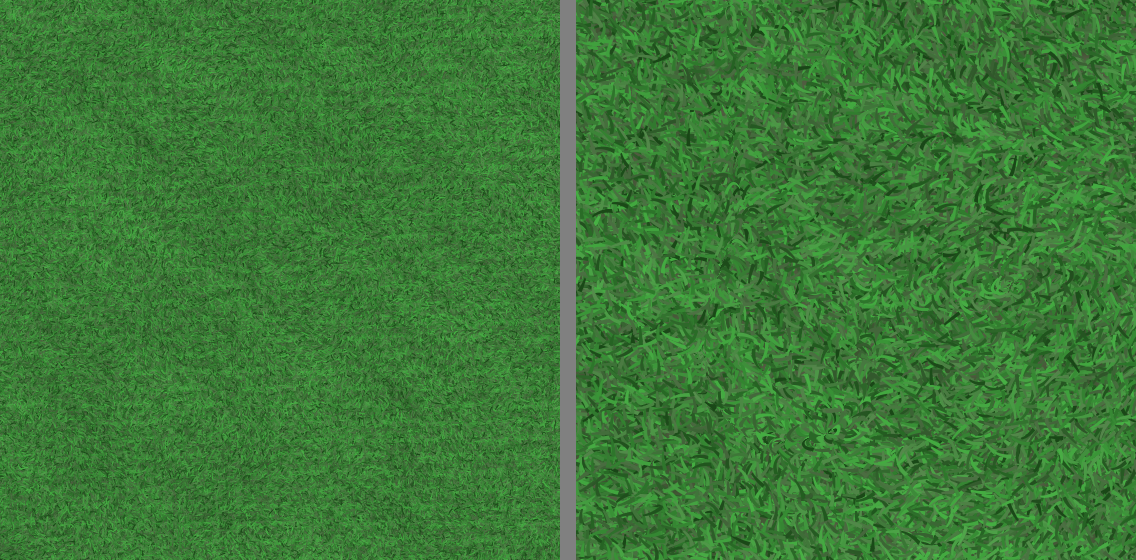
Left: the whole. Right: its middle third, enlarged.
A WebGL 1 fragment shader for this texture:

```glsl
precision highp float;
uniform vec2 u_resolution;

float hash(vec2 p) {
  return fract(sin(dot(p, vec2(127.1, 311.7))) * 43758.5453);
}

vec4 hash4(vec2 p) {
  return fract(sin(dot(p, vec2(127.1, 311.7)) + vec4(0.0, 1.7, 3.1, 4.9)) * 43758.5453);
}

float noise(vec2 p) {
  vec2 i = floor(p), f = fract(p);
  f = f * f * (3.0 - 2.0 * f);
  return mix(mix(hash(i), hash(i + vec2(1.0, 0.0)), f.x),
             mix(hash(i + vec2(0.0, 1.0)), hash(i + vec2(1.0, 1.0)), f.x), f.y);
}

// Fresh green from shadow to highlight, partly dried towards grey
vec3 bladeColor(float tone, float dryness) {
  vec3 fresh = mix(vec3(0.10, 0.28, 0.09), vec3(0.28, 0.71, 0.27), tone);
  return mix(fresh, vec3(0.36, 0.44, 0.31), 0.7 * dryness * dryness);
}

// Coverage of a bent, tapered blade centred on the origin
float blade(vec2 p, float angle, float halfLength, float bend, float pixel) {
  float c = cos(angle), s = sin(angle);
  float along = c * p.x + s * p.y;
  float across = c * p.y - s * p.x + bend * along * along;
  float width = 0.0009 * (1.0 - 0.4 * along / halfLength);
  return clamp((width - abs(across)) / pixel + 0.5, 0.0, 1.0)
       * clamp((halfLength - abs(along)) / pixel + 0.5, 0.0, 1.0);
}

void main() {
  vec2 uv = gl_FragCoord.xy / u_resolution.y;
  float pixel = 1.0 / u_resolution.y;

  // Tufts: a smooth field whose zeros make blades radiate or swirl
  vec2 flow = vec2(noise(uv * 11.0), noise(uv * 11.0 + 43.0)) - 0.5;
  float flowAngle = atan(flow.y, flow.x + 0.0001);

  // Thatch seen between the blades
  vec3 color = mix(vec3(0.20, 0.31, 0.16), vec3(0.34, 0.37, 0.27), noise(uv * 130.0));

  // Overlapping layers of scattered blades
  for (int layer = 0; layer < 14; layer++) {
    vec2 shift = float(layer) * vec2(0.37, 0.61);
    vec2 grid = uv * 110.0 + shift;
    vec2 home = floor(grid);
    for (int y = -1; y <= 1; y++) {
      for (int x = -1; x <= 1; x++) {
        vec2 cell = home + vec2(float(x), float(y));
        vec4 h = hash4(cell + float(layer) * vec2(17.3, 29.9));
        vec2 offset = (grid - cell - h.xy) / 110.0;
        float angle = flowAngle + 2.6 * (h.z - 0.5);
        float halfLength = mix(0.0035, 0.0065, fract(h.z * 13.0));
        float bend = 90.0 * (fract(h.x * 19.0) - 0.5);
        float cover = blade(offset, angle, halfLength, bend, pixel);
        color = mix(color, bladeColor(h.w, fract(h.w * 17.0)), cover);
      }
    }
  }

  // Broad, faint light and dark patches
  float patches = 0.6 * noise(uv * 7.0 + 9.0) + 0.4 * noise(uv * 22.0);
  color *= 0.94 + 0.13 * patches;
  gl_FragColor = vec4(color, 1.0);
}
```
